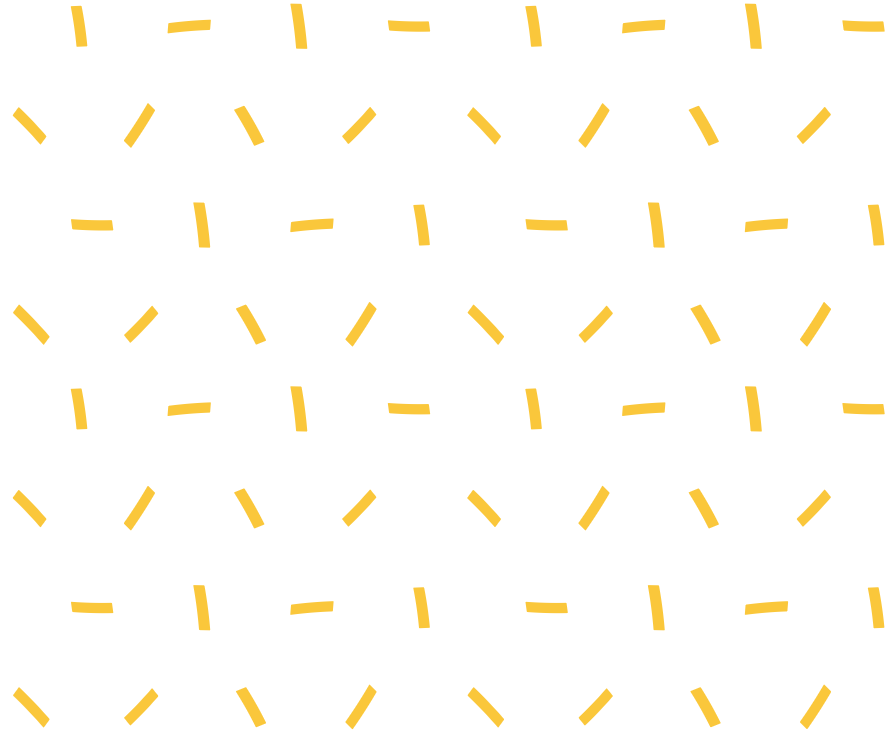
Write a WebGL 2 fragment shader that draws this pattern.

```glsl
#version 300 es
precision highp float;
// Draws scattered golden brush dashes on white, sixteen to a tile, two tiles across.

uniform vec2 u_resolution;
out vec4 fragColor;

// Lengths are in units of 1/768 of the canvas width, with y measured down from the top.
const float CANVAS_WIDTH = 768.0;
const vec2 TILE = vec2(389.6, 328.0);
const vec2 SPACING = vec2(94.2, 85.2);            // between dashes inside a tile
const float FIRST_ROW = 22.5;
const vec4 ROW_START = vec4(68.0, 25.5, 79.0, 27.0);
const float CORNER = 0.8;                         // corner rounding
const float BOW = 0.1;                            // sideways bend, as a part of half the width
const float LONG_DASH = 1.1;                      // stretch of the longest diagonal
const vec3 PAPER = vec3(1.0);
const vec3 GOLD = vec3(0.98, 0.78, 0.23);

// Each dash is a slanted bar: xy runs along it, zw runs along its cut end.
const vec4 DASHES[8] = vec4[8](
    vec4(5.0, 34.8, 9.3, -0.4),
    vec4(36.5, -3.0, 0.7, -8.8),
    vec4(5.0, 38.6, 9.6, 0.2),
    vec4(35.2, 0.9, 1.2, 8.8),
    vec4(24.0, 25.2, 5.3, -7.2),
    vec4(20.8, -32.4, 6.3, 6.3),
    vec4(17.4, 31.0, 8.9, -3.6),
    vec4(24.2, -25.4, 5.5, 6.8));

float cross2(vec2 a, vec2 b) {
    return a.x * b.y - a.y * b.x;
}

// Signed distance to a rounded, slightly bent bar spanned by two vectors.
float dashDistance(vec2 p, vec2 along, vec2 end) {
    float area = cross2(along, end);
    float s = 2.0 * cross2(p, end) / area;
    float t = 2.0 * cross2(along, p) / area;
    t -= BOW * (0.4 - s * s);
    vec2 halfSize = 0.5 * abs(area) / vec2(length(end), length(along));
    vec2 d = (abs(vec2(s, t)) - 1.0) * halfSize + CORNER;
    return length(max(d, 0.0)) + min(max(d.x, d.y), 0.0) - CORNER;
}

// Straight dashes fill even rows and diagonals odd rows; the lower half reverses their order.
int dashKind(int row, int col) {
    bool lowerHalf = row >= 2;
    if (row % 2 == 0) return lowerHalf ? 3 - col : col;
    return 4 + (lowerHalf ? (4 - col) % 4 : col);
}

void main() {
    float unitsPerPixel = CANVAS_WIDTH / u_resolution.x;
    vec2 p = vec2(gl_FragCoord.x, u_resolution.y - gl_FragCoord.y) * unitsPerPixel;
    p = mod(p, TILE);

    // Nearest dash in the tile
    int row = int(clamp(floor((p.y - FIRST_ROW) / SPACING.y + 0.5), 0.0, 3.0));
    float start = ROW_START[row];
    int col = int(clamp(floor((p.x - start) / SPACING.x + 0.5), 0.0, 3.0));
    vec2 center = vec2(start, FIRST_ROW) + SPACING * vec2(col, row);

    vec4 dash = DASHES[dashKind(row, col)];
    float stretch = (row == 3 && col == 0) ? LONG_DASH : 1.0;
    float d = dashDistance(p - center, dash.xy * stretch, dash.zw);

    // One pixel of edge smoothing
    float ink = clamp(0.5 - d / unitsPerPixel, 0.0, 1.0);
    fragColor = vec4(mix(PAPER, GOLD, ink), 1.0);
}
```
